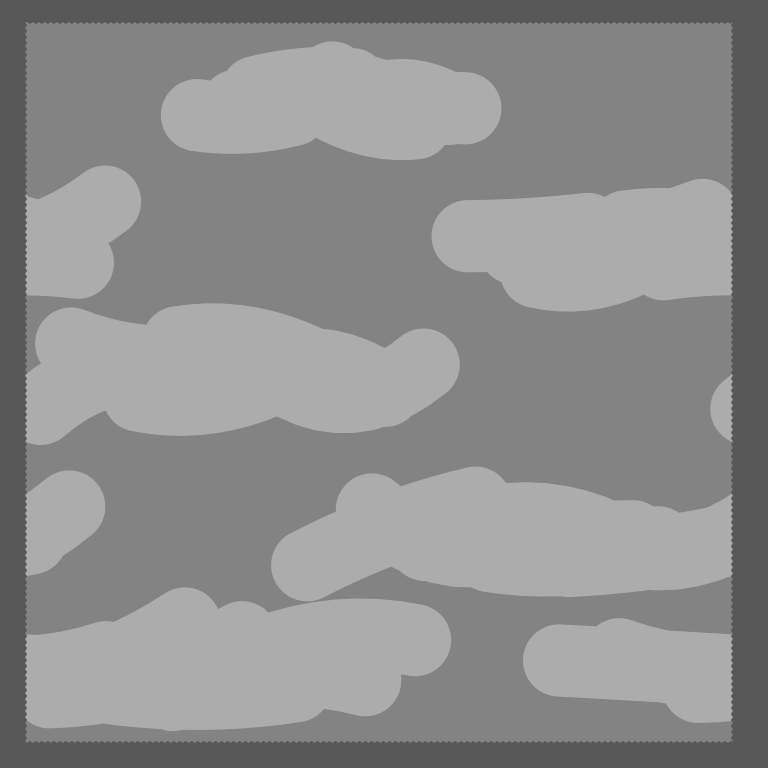
Write a Shadertoy shader that draws this pattern.

```glsl
// Camouflage panel: light lumpy bands on mid grey inside a dark frame.
// Each band is a union of short bent brush dabs (round-ended Bezier curves)
// strung along a row; rows wrap from the right side of the panel to the left.

const vec3 FRAME_COLOR = vec3(0.347);
const vec3 GROUND_COLOR = vec3(0.514);
const vec3 PATCH_COLOR = vec3(0.675);

const vec2 PANEL_MIN = vec2(0.034, 0.034);
const vec2 PANEL_MAX = vec2(0.953, 0.970);
const float TOOTH_PITCH = 0.0078;       // fine serration of the panel edge
const float TOOTH_DEPTH = 0.0010;

const int ROWS = 5;
const int DABS = 7;                     // dabs per row
const int CURVE_STEPS = 10;             // straight pieces per dab
const float BRUSH_RADIUS = 0.047;
const vec2 BAND_LENGTH = vec2(0.86, 0.48);   // share of width: bottom, top row
const vec2 BAND_SPREAD = vec2(0.053, 0.040); // vertical jitter: bottom, top row
const float DAB_HALF = 0.18;            // half length of a dab, share of its band
const float DAB_SHIFT = 0.04;           // sideways jitter, share of its band
const float CONTROL_GAIN = 1.3;         // extra bend at the middle of a dab
const float ROW_WAVE = 0.014;           // gentle sway shared by all rows
const float FIRST_START = 0.73;
const float GOLDEN = 0.618034;
const float TAU = 6.283185;

// Integer hash of row, dab and channel, mapped to -1..1
float signedHash(int row, int dab, int channel) {
    uint n = uint(row * 131 + dab * 17 + channel + 7);
    n = n * 747796405u + 2891336453u;
    n = ((n >> ((n >> 28u) + 4u)) ^ n) * 277803737u;
    n = (n >> 22u) ^ n;
    return float(n & 65535u) / 32767.5 - 1.0;
}

float segmentDistance(vec2 p, vec2 a, vec2 b) {
    vec2 ap = p - a, ab = b - a;
    return length(ap - ab * clamp(dot(ap, ab) / dot(ab, ab), 0.0, 1.0));
}

// Distance to a quadratic Bezier curve cut into straight pieces
float curveDistance(vec2 p, vec2 a, vec2 control, vec2 b) {
    float nearest = 1e3;
    vec2 previous = a;
    for (int i = 1; i <= CURVE_STEPS; i++) {
        float t = float(i) / float(CURVE_STEPS);
        vec2 current = mix(mix(a, control, t), mix(control, b, t), t);
        nearest = min(nearest, segmentDistance(p, previous, current));
        previous = current;
    }
    return nearest;
}

// Signed distance to all bands, periodic across the panel width
float bandsDistance(vec2 uv) {
    vec2 panel = PANEL_MAX - PANEL_MIN;
    float nearest = 1e3;
    for (int row = 0; row < ROWS; row++) {
        float height = float(row) / float(ROWS - 1);
        float span = panel.x * mix(BAND_LENGTH.x, BAND_LENGTH.y, height)
                   - 2.0 * BRUSH_RADIUS;
        float spread = mix(BAND_SPREAD.x, BAND_SPREAD.y, height);
        float startX = PANEL_MIN.x + BRUSH_RADIUS
                     + panel.x * fract(FIRST_START + float(row) * GOLDEN);
        float rowY = PANEL_MIN.y + panel.y * (float(row) + 0.5) / float(ROWS);

        for (int dab = 0; dab < DABS; dab++) {
            float along = mix(DAB_HALF, 1.0 - DAB_HALF, float(dab) / float(DABS - 1));
            float x = startX + span * (along + DAB_SHIFT * signedHash(row, dab, 0));
            float y = rowY + ROW_WAVE * sin(TAU * x / panel.x);
            vec2 p = uv - vec2(x, y);
            p.x -= panel.x * round(p.x / panel.x);

            vec2 bend = spread * vec2(signedHash(row, dab, 1), signedHash(row, dab, 2));
            float middle = spread * CONTROL_GAIN * signedHash(row, dab, 3);
            float reach = DAB_HALF * span;
            nearest = min(nearest, curveDistance(p, vec2(-reach, bend.x),
                                                 vec2(0.0, middle), vec2(reach, bend.y)));
        }
    }
    return nearest - BRUSH_RADIUS;
}

// Signed distance to the panel rectangle with a finely toothed edge
float panelDistance(vec2 uv) {
    vec2 q = abs(uv - 0.5 * (PANEL_MIN + PANEL_MAX)) - 0.5 * (PANEL_MAX - PANEL_MIN);
    float along = q.x > q.y ? uv.y : uv.x;
    return max(q.x, q.y) + TOOTH_DEPTH * cos(TAU * along / TOOTH_PITCH);
}

// Antialiased coverage of a signed distance
float coverage(float d, float pixel) {
    return 1.0 - smoothstep(-0.65 * pixel, 0.65 * pixel, d);
}

void mainImage(out vec4 fragColor, in vec2 fragCoord) {
    vec2 uv = fragCoord / iResolution.xy;
    float pixel = 1.0 / min(iResolution.x, iResolution.y);

    vec3 color = mix(GROUND_COLOR, PATCH_COLOR, coverage(bandsDistance(uv), pixel));
    color = mix(FRAME_COLOR, color, coverage(panelDistance(uv), pixel));
    fragColor = vec4(color, 1.0);
}
```
